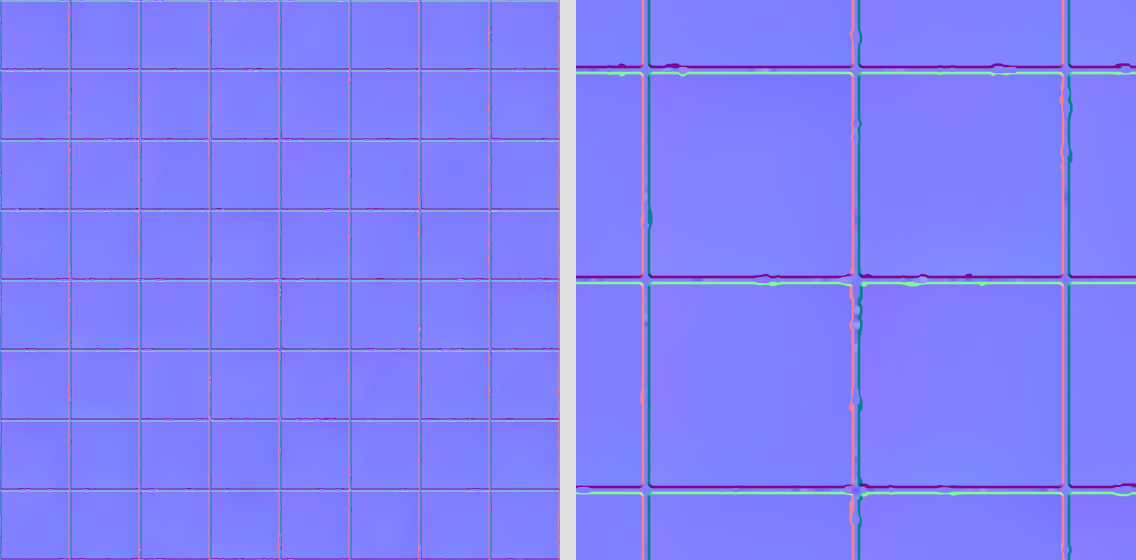
Left: the whole. Right: its middle third, enlarged.
A WebGL 1 fragment shader for this texture map:

```glsl
precision highp float;
// Tangent-space normal map of a square tile wall: thin steep bevels beside flat joints,
// faintly dished faces that differ per tile, and sparse chips along the edges.
// Bevels come from a rounded-box distance, filtered by exact band coverage per pixel.

uniform vec2 u_resolution;

#define TILES 8.0            // repeats across and down
#define BEVEL_IN 0.008       // bevel start, in tile units from the joint centre
#define BEVEL_OUT 0.0205     // bevel end, in tile units
#define CORNER_RADIUS 0.034  // rounding of the tile corners
#define BEVEL_TILT 0.95      // sideways part of the bevel normal
#define BEVEL_RISE 0.12      // upright part of the bevel normal
#define DISH 0.085           // tilt of the faces towards their edges
#define WAVE 0.06            // slow waviness of the faces
#define CHIP_DEPTH 0.011     // how far chips eat into a tile
#define GROUT_ROUGH 0.5      // tilt of rough grout patches

// Sine-free hash giving two values in 0..1
vec2 hash2(vec2 cell) {
  vec3 h = fract(cell.xyx * vec3(0.1031, 0.1030, 0.0973));
  h += dot(h, h.yzx + 33.33);
  return fract((h.xx + h.yz) * h.zy);
}

// Smooth two-channel value noise, wrapping after a whole number of cells
vec2 wrapNoise(vec2 uv, float cells, float seed) {
  vec2 p = uv * cells;
  vec2 i = floor(p);
  vec2 f = fract(p);
  f = f * f * f * (f * (f * 6.0 - 15.0) + 10.0);
  vec2 lo = mod(i, cells);
  vec2 hi = mod(i + 1.0, cells);
  vec2 bottom = mix(hash2(lo + seed), hash2(vec2(hi.x, lo.y) + seed), f.x);
  vec2 top = mix(hash2(vec2(lo.x, hi.y) + seed), hash2(hi + seed), f.x);
  return mix(bottom, top, f.y);
}

// Share of a pixel centred at depth d that lies between two depths
float bandCoverage(float d, float inner, float outer, float pixel) {
  float overlap = min(d + 0.5 * pixel, outer) - max(d - 0.5 * pixel, inner);
  return clamp(overlap / pixel, 0.0, 1.0);
}

// Gentle concave tilt, with its own strength for each side of each tile
vec2 faceTilt(vec2 centred, vec2 cell, vec2 uv) {
  vec2 s = centred * 2.0;
  vec2 strength = mix(hash2(cell + 11.0), hash2(cell + 47.0), step(0.0, s));
  vec2 dish = -s * (0.25 + 0.75 * s * s) * DISH * (0.25 + 0.75 * strength);
  vec2 wave = (wrapNoise(uv, 2.0 * TILES, 5.0) - 0.5) * WAVE;
  return dish + wave;
}

void main() {
  vec2 uv = gl_FragCoord.xy / u_resolution;
  vec2 cell = mod(floor(uv * TILES), TILES);
  vec2 centred = fract(uv * TILES) - 0.5;
  float pixel = TILES / min(u_resolution.x, u_resolution.y);

  // Depth inside the rounded tile and the direction towards its edge
  vec2 q = abs(centred) - (0.5 - CORNER_RADIUS);
  vec2 over = max(q, 0.0);
  float depth = CORNER_RADIUS - length(over) - min(max(q.x, q.y), 0.0);
  vec2 outward = sign(centred) * over / max(length(over), 0.00001);

  // Worn spots: fine noise gated by sparse patches
  vec2 patches = smoothstep(0.62, 0.82, wrapNoise(uv, 56.0, 71.0));
  vec2 fine = wrapNoise(uv, 224.0, 23.0);
  depth -= CHIP_DEPTH * patches.x * smoothstep(0.35, 0.8, fine.x);

  // Face and grout
  float face = smoothstep(BEVEL_IN, BEVEL_OUT, depth);
  float grout = bandCoverage(depth, -1.0, BEVEL_IN, pixel);
  vec2 rough = (fine - 0.5) * GROUT_ROUGH * (0.12 + patches.y);
  vec2 tilt = faceTilt(centred, cell, uv) * face + rough * grout;

  // Partly covered bevels blend linearly, as in a filtered normal map
  float bevel = bandCoverage(depth, BEVEL_IN, BEVEL_OUT, pixel);
  vec3 flatNormal = normalize(vec3(tilt, 1.0));
  vec3 steepNormal = vec3(outward * BEVEL_TILT, BEVEL_RISE);
  vec3 normal = mix(flatNormal, steepNormal, bevel);

  gl_FragColor = vec4(normal * 0.5 + 0.5, 1.0);
}
```
